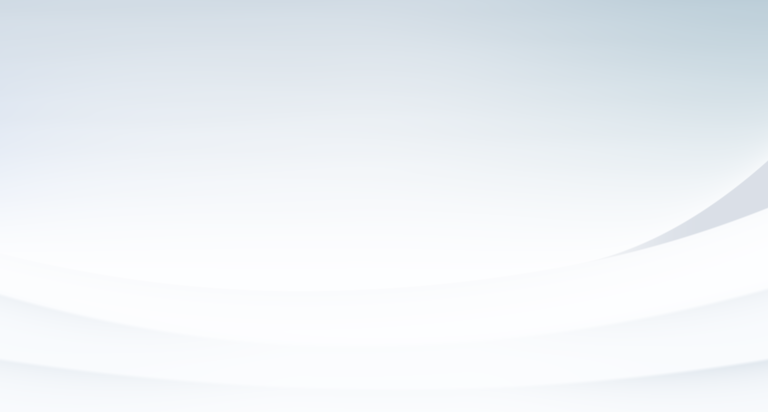
Give the GLSL for this background, as a Shadertoy shader.

```glsl
// Pale blue-grey studio backdrop with broad white ribbons sweeping along the bottom.

const vec3 WHITE = vec3(0.994, 0.996, 1.0);
const vec3 SKY_SHADE = vec3(0.172, 0.134, 0.104);
const vec3 CORNER_SHADE = vec3(0.085, 0.055, 0.048);
const vec3 LEFT_SHADE = vec3(0.036, 0.026, 0.004);
const vec3 WEDGE_COLOR = vec3(0.855, 0.876, 0.906);
const vec3 RIBBON_SHADE = vec3(0.085, 0.068, 0.054);

vec2 hashGradient(vec2 cell) {
    float angle = 6.2832 * fract(sin(dot(cell, vec2(127.1, 311.7))) * 43758.5);
    return vec2(cos(angle), sin(angle));
}

float gradientNoise(vec2 p) {
    vec2 cell = floor(p);
    vec2 f = p - cell;
    vec2 blend = f * f * f * (f * (f * 6.0 - 15.0) + 10.0);
    vec2 e = vec2(0.0, 1.0);
    float a = dot(hashGradient(cell), f);
    float b = dot(hashGradient(cell + e.yx), f - e.yx);
    float c = dot(hashGradient(cell + e.xy), f - e.xy);
    float d = dot(hashGradient(cell + e.yy), f - e.yy);
    return mix(mix(a, b, blend.x), mix(c, d, blend.x), blend.y);
}

// Height of a shallow bowl with a separate bend on each side.
float bowl(float x, vec2 bottom, float leftBend, float rightBend) {
    float d = x - bottom.x;
    return bottom.y + (d < 0.0 ? leftBend : rightBend) * d * d;
}

// Extra upward sweep near the right border.
float sweep(float x, float bend) {
    float d = max(x - 0.75, 0.0);
    return bend * d * d;
}

// Coverage of the area lying below a curve.
float below(float y, float curve, float softness) {
    return 1.0 - smoothstep(-softness, softness, y - curve);
}

// Shade that starts at a curve and fades downwards.
float castShade(float y, float curve, float reach, float softness) {
    return below(y, curve, softness) * exp(-max(curve - y, 0.0) / reach);
}

vec3 backdrop(vec2 uv) {
    float rise = pow(max((uv.y - 0.3) / 0.7, 0.0), 1.6);
    float corner = smoothstep(0.45, 1.0, uv.x) * smoothstep(0.3, 0.95, uv.y);
    float side = exp(-uv.x / 0.16) * smoothstep(0.35, 0.65, uv.y)
               * (1.0 - 0.8 * smoothstep(0.7, 1.0, uv.y));
    float streaks = gradientNoise(uv * vec2(4.0, 26.0));
    return WHITE - SKY_SHADE * rise - CORNER_SHADE * corner - LEFT_SHADE * side
         + 0.006 * streaks * smoothstep(0.3, 0.8, uv.y);
}

void mainImage(out vec4 fragColor, in vec2 fragCoord) {
    vec2 uv = fragCoord / iResolution.xy;
    float edge = max(1.0 / iResolution.y, 0.003);
    float ends = smoothstep(0.1, 0.5, abs(uv.x - 0.5));

    // Curves, from the upper rim to the lowest ribbon
    float base = bowl(uv.x, vec2(0.39, 0.293), 0.605, 0.5);
    float rim = base + sweep(uv.x, 2.1);
    float wedgeFloor = base + sweep(uv.x, 0.26);
    float middle = bowl(uv.x, vec2(0.46, 0.159), 0.595, 0.477);
    float lowest = bowl(uv.x, vec2(0.52, 0.054), 0.27, 0.317);

    // Backdrop with a soft glow along the rim
    vec3 color = backdrop(uv);
    float glow = exp(-max(uv.y - rim, 0.0) / 0.05) * smoothstep(0.55, 0.9, uv.x);
    color = mix(color, WHITE, 0.6 * glow);

    // Grey wedge that opens to the right
    float wedgeStrength = smoothstep(0.72, 0.92, uv.x);
    vec3 wedge = mix(WHITE - 0.018, WEDGE_COLOR, wedgeStrength);
    color = mix(color, wedge, below(uv.y, rim, edge));

    // White ribbons, faintly shaded below each curve
    vec3 ribbon = WHITE - RIBBON_SHADE * 0.18 * castShade(uv.y, wedgeFloor, 0.05, edge);
    ribbon -= RIBBON_SHADE * (0.1 + 0.5 * ends) * castShade(uv.y, middle, 0.035, 2.0 * edge);
    float lowStrength = 0.2 + ends * mix(0.45, 0.95, uv.x);
    ribbon -= RIBBON_SHADE * lowStrength * castShade(uv.y, lowest, 0.045, 2.0 * edge);
    ribbon -= vec3(0.018, 0.012, 0.006) * below(uv.y, middle, 0.04) * (0.4 + 0.6 * ends);
    color = mix(color, ribbon, below(uv.y, wedgeFloor, edge));

    fragColor = vec4(clamp(color, 0.0, 1.0), 1.0);
}
```
